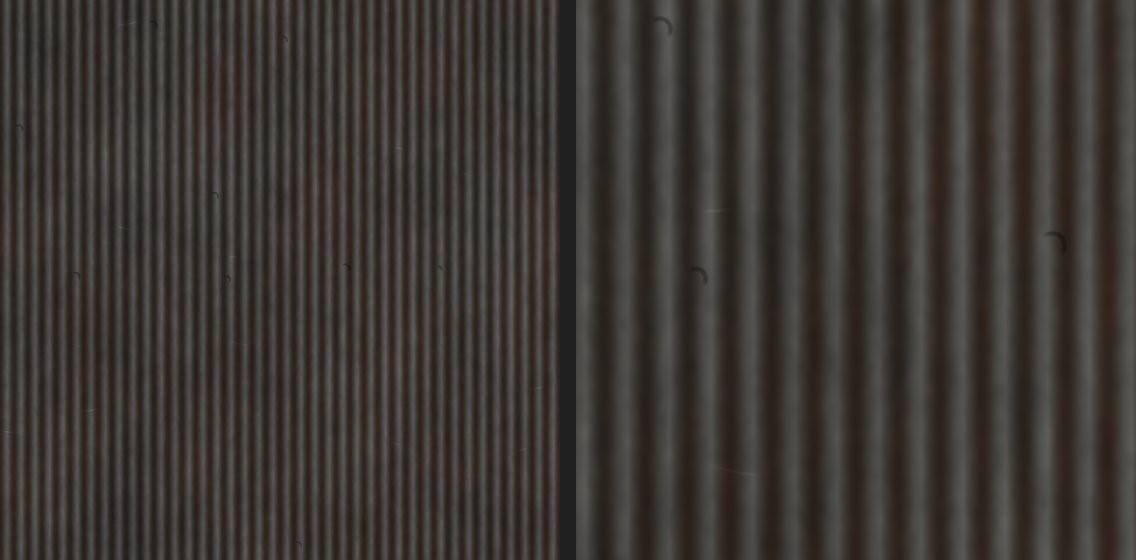
Left, the full canvas; right, a detail of the centre.
A Shadertoy shader for this texture:

```glsl
// Dark corrugated metal sheet: forty upright ridges with brown rust in the valleys.
// A cosine shades each ridge; wrapped cellular blobs add grime, rust and grain,
// and short loops scatter faint scratches and small crescent dents.

#define RIDGES 40.0
#define RUST_AMOUNT 0.55
#define GRIME_AMOUNT 0.085
#define GRAIN_AMOUNT 0.045
#define RIDGE_VARIATION 0.05
#define HIGHLIGHT 0.022
#define SCRATCHES 16
#define DENTS 9

const float TAU = 6.2831853;
const vec3 CREST = vec3(0.305, 0.303, 0.295);
const vec3 VALLEY = vec3(0.143, 0.134, 0.124);
const vec3 RUST = vec3(0.172, 0.126, 0.094);

vec3 hash3(vec2 p) {
    vec3 q = fract(p.xyx * vec3(0.1031, 0.1030, 0.0973));
    q += dot(q, q.yxz + 33.33);
    return fract((q.xxy + q.yzz) * q.zyx);
}

// Smooth cellular noise, about -1 to 1, wrapping after a whole number of cells
float blobs(vec2 uv, vec2 cells, float seed) {
    vec2 p = uv * cells, base = floor(p);
    float sum = 0.0;
    for (int y = -1; y <= 1; y++)
    for (int x = -1; x <= 1; x++) {
        vec2 cell = base + vec2(x, y);
        vec3 rnd = hash3(mod(cell, cells) + seed);
        vec2 d = p - cell - rnd.xy;
        float w = max(0.0, 1.0 - dot(d, d));
        sum += w * w * (2.0 * rnd.z - 1.0);
    }
    return sum;
}

float layeredBlobs(vec2 uv, vec2 cells, float seed) {
    float sum = 0.0, gain = 0.6;
    for (int i = 0; i < 4; i++) {
        sum += gain * blobs(uv, cells, seed);
        cells *= 2.0;
        gain *= 0.6;
        seed += 17.0;
    }
    return sum;
}

// Shortest offset between two points on the repeating sheet
vec2 wrapOffset(vec2 a, vec2 b) {
    return fract(a - b + 0.5) - 0.5;
}

// Thin, nearly level scratches that fade toward their ends
float scratches(vec2 uv, float pixel) {
    float sum = 0.0;
    for (int i = 0; i < SCRATCHES; i++) {
        vec3 place = hash3(vec2(i, 71));
        vec3 form = hash3(vec2(i, 113));
        vec2 d = wrapOffset(uv, place.xy);
        float slope = mix(-0.3, 0.35, form.x);
        float halfLength = mix(0.008, 0.024, form.y);
        float across = abs(d.y - slope * d.x - 5.0 * d.x * d.x);
        float line = 1.0 - smoothstep(0.0004, 0.0008 + pixel, across);
        float ends = 1.0 - smoothstep(0.3, 1.0, abs(d.x) / halfLength);
        sum += line * ends * mix(0.3, 1.0, form.z);
    }
    return sum;
}

// Small dark crescents
float dents(vec2 uv, float pixel) {
    float sum = 0.0;
    for (int i = 0; i < DENTS; i++) {
        vec3 place = hash3(vec2(i, 191));
        vec2 d = wrapOffset(uv, place.xy);
        float radius = mix(0.004, 0.008, place.z);
        float ring = 1.0 - smoothstep(0.0005, 0.0015 + pixel, abs(length(d) - radius));
        sum += ring * smoothstep(-0.2, 0.8, (d.x + d.y) / radius);
    }
    return sum;
}

void mainImage(out vec4 fragColor, in vec2 fragCoord) {
    vec2 uv = fragCoord / iResolution.xy;
    float pixel = 1.0 / iResolution.y;

    // Wear fields, stretched along the ridges
    float grime = layeredBlobs(uv, vec2(6.0, 5.0), 3.0);
    float rustField = layeredBlobs(uv, vec2(10.0, 4.0), 41.0);
    float grain = blobs(uv, vec2(200.0, 120.0), 7.0) + blobs(uv, vec2(90.0, 40.0), 29.0);

    // Ridge profile: crest in the middle of each period
    float x = uv.x * RIDGES;
    float phase = fract(x) - 0.5;
    float height = 0.5 + 0.5 * cos(TAU * phase);
    float glint = exp(-pow((phase - 0.07) / 0.07, 2.0));
    float ridgeTone = hash3(vec2(mod(floor(x), RIDGES), 5.0)).x - 0.5;

    // Rust gathers low and creeps up the flanks in patches
    float rust = clamp(RUST_AMOUNT + 0.9 * rustField, 0.0, 1.0);
    vec3 color = mix(mix(VALLEY, RUST, rust), CREST, height);
    color = mix(color, RUST * 1.35, 0.16 * rust * (1.0 - height * height));
    color += HIGHLIGHT * glint;

    // Uneven tone, grain and marks
    color *= 1.0 + GRIME_AMOUNT * 1.6 * grime + GRAIN_AMOUNT * grain
           + RIDGE_VARIATION * ridgeTone * height;
    color += 0.07 * scratches(uv, pixel) * (0.4 + 0.6 * height);
    color *= 1.0 - 0.3 * min(dents(uv, pixel), 1.0);

    fragColor = vec4(color, 1.0);
}
```
